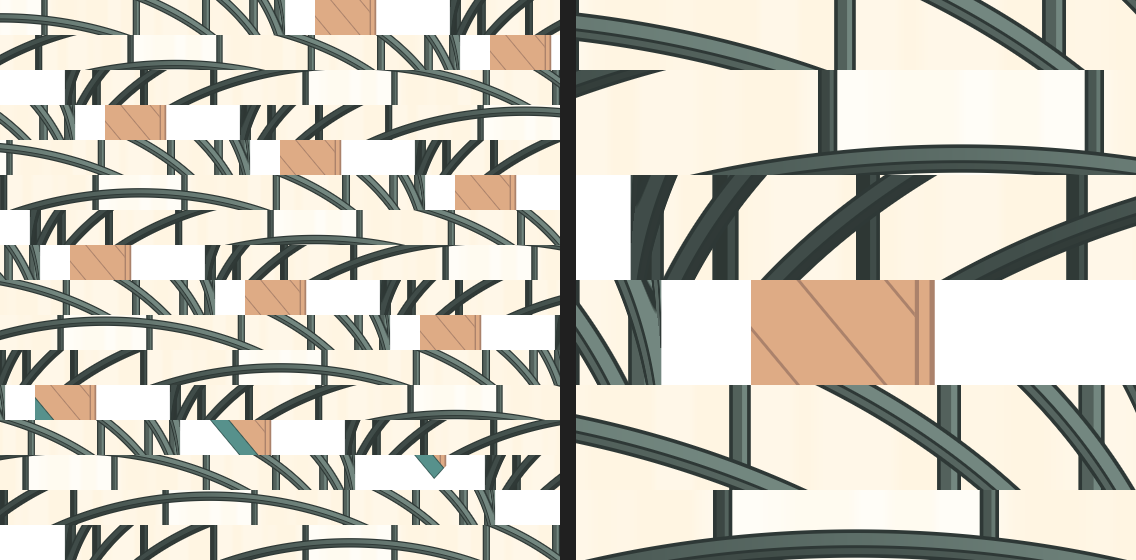
Left: the whole. Right: its middle third, enlarged.
Reproduce this pattern procedurally as a Shadertoy shader.

```glsl
// Ringed iron cage and plank post, cut into strips that wrap from row to row
#define ROWS 16.0          // strips down the canvas, one tile high each
#define STRIDE 21.0        // tiles from one repeat to the next
#define SHORT_FROM 11.0    // repeats from here on lose one blank tile
#define CAGE_X 12.0        // cage axis, in tiles from the repeat start
#define CAGE_R 8.146       // cage radius
#define RING_DROP 5.73     // how far a ring falls from axis to rim
#define RING_PITCH 1.3333
#define RING_TOP 0.51
#define RING_HALF 0.135    // half width of a ring
#define EDGE 0.035         // outline width
#define PLANK_SLOPE 1.2

const vec3 INK = vec3(0.18, 0.22, 0.21);
const vec3 IRON_DARK = vec3(0.25, 0.30, 0.285);
const vec3 IRON_LIGHT = vec3(0.45, 0.53, 0.50);
const vec3 WOOD = vec3(0.87, 0.67, 0.52);
const vec3 GROOVE = vec3(0.67, 0.51, 0.42);
const vec3 TEAL = vec3(0.34, 0.57, 0.55);

float aa; // one pixel, in tiles

// Coverage of the region where d is negative
float fill(float d) { return clamp(0.5 - d / aa, 0.0, 1.0); }

float slopeAt(float i) { return fract(sin(i * 127.1) * 43758.5) * 2.0 - 1.0; }

float gradientNoise(float x) {
    float i = floor(x), f = x - i;
    float w = f * f * f * (f * (f * 6.0 - 15.0) + 10.0);
    return mix(slopeAt(i) * f, slopeAt(i + 1.0) * (f - 1.0), w);
}

// Cream interior with faint upright bands, paler near the axis
vec3 interior(float u) {
    float band = smoothstep(-0.06, 0.06, gradientNoise(u * 1.3 + 5.0));
    float warmth = 0.65 * smoothstep(1.1, 1.5, abs(u)) + 0.3 * band;
    return mix(vec3(1.0, 0.993, 0.97), vec3(1.0, 0.958, 0.88), warmth);
}

vec3 cage(float u, float y) {
    vec3 col = interior(u);
    vec3 iron = mix(IRON_DARK, IRON_LIGHT, smoothstep(-5.5, 4.5, u));

    // Upright bars crowd together towards the rim
    for (int i = 0; i < 5; i++) {
        float n = float(i);
        float x = sign(u) * (abs(u) - (1.27 + 2.942 * n - 0.317 * n * n));
        float halfWidth = 0.092 + 0.011 * n;
        col = mix(col, INK, fill(abs(x) - halfWidth));
        vec3 face = iron * mix(0.72, 1.0, fill(0.02 - x));
        col = mix(col, face, fill(abs(x) - halfWidth + EDGE));
    }

    // Rings seen from below: half ellipses, width kept across the slope
    float q = clamp(u / CAGE_R, -0.999, 0.999);
    float root = sqrt(1.0 - q * q);
    float slope = RING_DROP * q / (CAGE_R * root);
    float v = y - RING_TOP - RING_DROP * (1.0 - root);
    float d = (v - RING_PITCH * round(v / RING_PITCH)) / sqrt(1.0 + slope * slope);
    col = mix(col, INK, fill(abs(d) - RING_HALF));
    vec3 face = iron * mix(0.75, 1.0, fill(d - 0.03));
    col = mix(col, face, fill(abs(d) - RING_HALF + EDGE));
    return mix(col, INK, fill(abs(d - 0.03) - 0.014));
}

// Slanted planks with a side trim and a teal pointed end
vec3 post(vec3 col, float x, float y) {
    float across = length(vec2(PLANK_SLOPE, 1.0));
    float slant = y - PLANK_SLOPE * x;
    float outline = max(x - 1.75, max((slant - 10.0) / across,
                        (y - 11.67 + 1.1 * (x - 1.42)) / 1.49));
    vec3 wood = WOOD;
    float groove = abs(fract(slant + 0.54 + 0.5) - 0.5) / across;
    wood = mix(wood, GROOVE, fill(max(groove - 0.014, x - 1.56)));
    wood = mix(wood, GROOVE, fill(abs(x - 1.58) - 0.02));
    wood = mix(wood, GROOVE, fill(1.70 - x));
    float tip = (9.36 - slant) / across;
    wood = mix(wood, TEAL, fill(tip));
    float rim = max(abs(tip), 0.0);
    wood = mix(wood, TEAL * 0.6, fill(rim - 0.014));
    wood = mix(wood, TEAL * 0.6, fill(max(-outline - 0.025, tip)));
    return mix(col, wood, fill(outline));
}

void mainImage(out vec4 fragColor, in vec2 fragCoord) {
    vec2 p = fragCoord / iResolution.xy;
    p = vec2(p.x, 1.0 - p.y) * ROWS;
    aa = ROWS / iResolution.y;

    // Unroll the strips into one long ribbon, then split it into repeats
    float row = floor(p.y);
    float s = row * ROWS + p.x + CAGE_X;
    float k = floor(s / STRIDE);
    float x = s - k * STRIDE;
    float tail = s - SHORT_FROM * STRIDE;
    if (tail >= 0.0) {
        float turn = floor(tail / (STRIDE - 1.0));
        k = SHORT_FROM + turn;
        x = tail - turn * (STRIDE - 1.0);
        x += step(2.0, x);
    }
    float y = k + p.y - row;

    float u = x - CAGE_X;
    vec3 col = mix(vec3(1.0), cage(u, y), fill(abs(u) - CAGE_R));
    col = post(col, x, y);
    fragColor = vec4(col, 1.0);
}
```
